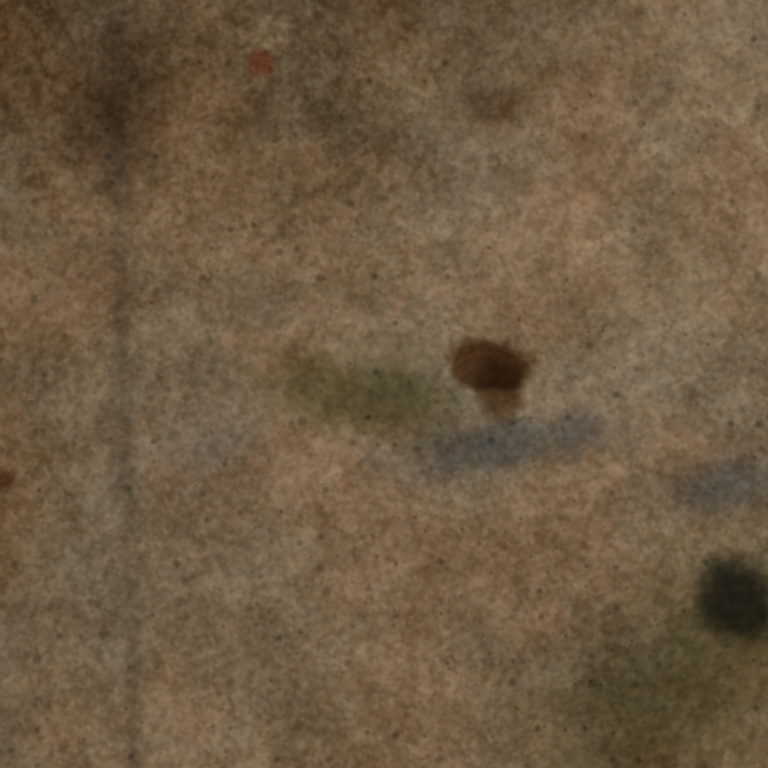
Reproduce this texture procedurally as a three.js fragment shader.

```glsl
varying vec2 vUv;

const vec3 UMBER = vec3(0.28, 0.21, 0.13);
const vec3 SAND = vec3(0.55, 0.47, 0.37);
const vec3 RUST_TINT = vec3(0.58, 0.46, 0.34);
const vec3 OLIVE_TINT = vec3(0.70, 0.72, 0.60);
const vec3 SLATE_TINT = vec3(0.74, 0.79, 0.88);
const vec3 SOOT_TINT = vec3(0.40, 0.41, 0.42);
const vec3 PALE_TINT = vec3(1.27, 1.29, 1.32);

float hash(vec2 p) {
  vec3 q = fract(p.xyx * 0.1031);
  q += dot(q, q.yzx + 33.33);
  return fract((q.x + q.y) * q.z);
}

float noise(vec2 p) {
  vec2 cell = floor(p);
  vec2 f = fract(p);
  f = f * f * (3.0 - 2.0 * f);
  float low = mix(hash(cell), hash(cell + vec2(1.0, 0.0)), f.x);
  float high = mix(hash(cell + vec2(0.0, 1.0)), hash(cell + 1.0), f.x);
  return mix(low, high, f.y);
}

mat2 rotation(float angle) {
  float c = cos(angle);
  float s = sin(angle);
  return mat2(c, s, -s, c);
}

// Layered noise, centred on zero
float fbm(vec2 p) {
  mat2 turn = rotation(0.65);
  float sum = 0.0;
  float weight = 0.5;
  for (int i = 0; i < 5; i++) {
    sum += weight * (noise(p) - 0.5);
    p = turn * p * 2.03 + 17.0;
    weight *= 0.55;
  }
  return sum;
}

// Ragged ellipse: 1 inside, fading outward over the given softness
float stain(vec2 p, vec2 centre, vec2 radii, float angle, float softness) {
  vec2 q = (p - centre) * rotation(angle) / radii;
  float d = length(q) + 1.1 * fbm(p * 22.0 + centre * 40.0);
  return 1.0 - smoothstep(1.0 - softness, 1.0 + softness, d);
}

vec3 tinted(vec3 colour, vec3 tint, float amount) {
  return colour * mix(vec3(1.0), tint, amount);
}

// Scattered soft dots, one possible per cell
float specks(vec2 p, float scale, float density) {
  vec2 cell = floor(p * scale);
  vec2 centre = 0.3 + 0.4 * vec2(hash(cell + 3.0), hash(cell + 71.0));
  float radius = mix(0.12, 0.28, hash(cell + 29.0));
  float d = length(fract(p * scale) - centre);
  return step(hash(cell), density) * (1.0 - smoothstep(0.2 * radius, radius, d));
}

// Broad light and shade of the worn surface
float surfaceTone(vec2 p) {
  float wobble = fbm(p * 5.0);
  float topShade = smoothstep(0.66, 0.92, p.y + 0.25 * wobble);
  topShade *= 1.0 - smoothstep(0.52, 0.9, p.x + 0.2 * wobble);
  float leftShade = 1.0 - smoothstep(0.0, 0.35, p.x);
  float glow = exp(-6.0 * dot(p - vec2(0.8, 0.72), p - vec2(0.8, 0.72)));
  float tone = 0.63 - 0.36 * topShade - 0.08 * leftShade + 0.16 * glow;
  return tone + 0.35 * fbm(p * 7.0 + 9.0) + 0.5 * fbm(p * 21.0 + 31.0);
}

// Fine soft fibres and grit
float grain(vec2 p) {
  float coarse = noise(p * 62.0) - 0.5;
  float medium = noise(rotation(0.5) * p * 118.0 + 40.0) - 0.5;
  float fine = noise(rotation(1.1) * p * 205.0 + 90.0) - 0.5;
  return 0.14 * coarse + 0.30 * medium + 0.26 * fine;
}

// Dark vertical fold, leaning slightly and fading downward
float crease(vec2 p) {
  float centre = mix(0.172, 0.147, p.y) + 0.012 * fbm(vec2(p.y * 14.0, 2.0));
  float width = mix(0.012, 0.020, p.y);
  float x = (p.x - centre) / width;
  float wear = 0.6 + 1.3 * fbm(vec2(p.x * 12.0, p.y * 18.0));
  return exp(-x * x) * clamp(wear, 0.0, 1.0) * mix(0.6, 0.9, p.y);
}

void main() {
  vec2 p = vUv;
  vec3 colour = mix(UMBER, SAND, surfaceTone(p) + grain(p));

  // Drifting warm and olive hues
  float warmth = fbm(p * 8.0 + 53.0) + 0.25 * (noise(p * 95.0 + 11.0) - 0.5);
  colour += warmth * vec3(0.065, -0.008, -0.045);

  // Wide smears
  colour = tinted(colour, OLIVE_TINT, stain(p, vec2(0.48, 0.485), vec2(0.11, 0.05), -0.1, 0.7));
  colour = tinted(colour, SLATE_TINT, stain(p, vec2(0.66, 0.42), vec2(0.14, 0.03), 0.18, 0.7));
  colour = tinted(colour, SLATE_TINT, stain(p, vec2(0.95, 0.365), vec2(0.10, 0.035), 0.1, 0.7));
  colour = tinted(colour, SLATE_TINT, 0.6 * stain(p, vec2(0.27, 0.41), vec2(0.07, 0.05), 0.0, 0.8));
  colour = tinted(colour, OLIVE_TINT, stain(p, vec2(0.91, 0.13), vec2(0.24, 0.10), 0.72, 0.8));
  colour = tinted(colour, SOOT_TINT, 0.5 * crease(p));
  colour = tinted(colour, SOOT_TINT, 0.4 * stain(p, vec2(0.14, 0.85), vec2(0.06, 0.08), 0.0, 0.8));

  // Compact spots
  colour = tinted(colour, RUST_TINT, stain(p, vec2(0.64, 0.525), vec2(0.052, 0.028), -0.1, 0.3));
  colour = tinted(colour, RUST_TINT, 0.9 * stain(p, vec2(0.65, 0.49), vec2(0.025, 0.04), 0.1, 0.5));
  colour = tinted(colour, RUST_TINT, 0.5 * stain(p, vec2(0.64, 0.865), vec2(0.035, 0.022), 0.0, 0.7));
  colour = tinted(colour, RUST_TINT, 0.8 * stain(p, vec2(0.005, 0.375), vec2(0.022, 0.016), 0.0, 0.5));
  colour = tinted(colour, vec3(1.0, 0.74, 0.65), stain(p, vec2(0.34, 0.915), vec2(0.016), 0.0, 0.5));
  colour = tinted(colour, SOOT_TINT, stain(p, vec2(0.96, 0.22), vec2(0.045, 0.05), 0.3, 0.6));
  colour = tinted(colour, PALE_TINT, stain(p, vec2(0.345, 0.957), vec2(0.028, 0.022), 0.0, 0.6));
  colour = tinted(colour, PALE_TINT, 0.5 * stain(p, vec2(0.53, 0.91), vec2(0.05, 0.04), 0.0, 0.8));

  // Sparse dark flecks, denser toward the bottom
  float flecks = specks(p, 32.0, mix(0.20, 0.06, p.y)) + 0.7 * specks(p + 0.37, 55.0, 0.08);
  colour = tinted(colour, SOOT_TINT, 0.35 * flecks);

  gl_FragColor = vec4(clamp(colour, 0.0, 1.0), 1.0);
}
```
